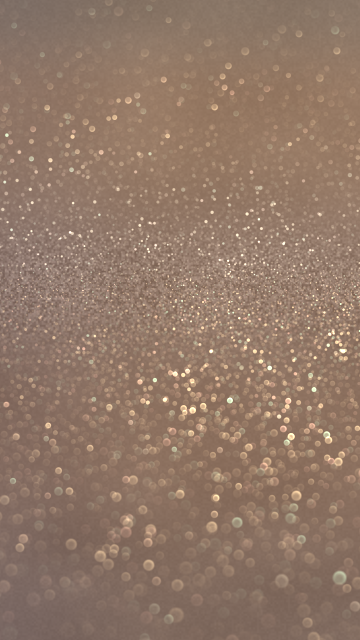
Give the GLSL for this texture, as a Shadertoy shader.

```glsl
const float FOCUS_Y = 0.55;        // height of the sharp band
const float BLUR_MIN = 0.0013;     // disc radius in focus
const float BLUR_NEAR = 0.021;     // radius growth below the band
const float BLUR_FAR = 0.018;      // radius growth above the band
const float CELL_MIN = 0.0036;     // finest grid spacing
const float CELL_GROWTH = 1.5;
const float CELL_PER_RADIUS = 2.6;
const int LAYERS = 7;
const int SETS = 2;
const float GRAIN_SCALE = 330.0;

const vec3 TOP_TONE = vec3(0.53, 0.455, 0.395);
const vec3 FAR_TONE = vec3(0.585, 0.47, 0.385);
const vec3 BAND_TONE = vec3(0.565, 0.465, 0.405);
const vec3 NEAR_TONE = vec3(0.545, 0.435, 0.365);
const vec3 BOTTOM_TONE = vec3(0.495, 0.41, 0.365);
const vec3 LEFT_SHIFT = vec3(-0.035, -0.022, 0.004);
const vec3 GOLD = vec3(1.0, 0.84, 0.58);
const vec3 MINT = vec3(0.68, 0.95, 0.74);
const vec3 ROSE = vec3(1.0, 0.68, 0.58);
const vec3 PEARL = vec3(0.90, 0.97, 0.92);

vec3 hash3(vec3 p) {
    p = fract(p * vec3(0.1031, 0.1030, 0.0973));
    p += dot(p, p.yxz + 33.33);
    return fract((p.xxy + p.yxx) * p.zyx);
}

float valueNoise(vec2 p) {
    vec2 i = floor(p), f = fract(p);
    f = f * f * (3.0 - 2.0 * f);
    float a = hash3(vec3(i, 7.0)).x;
    float b = hash3(vec3(i + vec2(1, 0), 7.0)).x;
    float c = hash3(vec3(i + vec2(0, 1), 7.0)).x;
    float d = hash3(vec3(i + vec2(1, 1), 7.0)).x;
    return mix(mix(a, b, f.x), mix(c, d, f.x), f.y);
}

float blurRadius(float y) {
    float d = y - FOCUS_Y;
    return BLUR_MIN + (d < 0.0 ? -d * BLUR_NEAR : d * BLUR_FAR);
}

vec3 background(vec2 p, float across) {
    vec3 c = mix(BOTTOM_TONE, NEAR_TONE, smoothstep(0.0, 0.32, p.y));
    c = mix(c, BAND_TONE, smoothstep(0.35, 0.55, p.y));
    c = mix(c, FAR_TONE, smoothstep(0.58, 0.78, p.y));
    c = mix(c, TOP_TONE, smoothstep(0.84, 1.0, p.y));
    c += LEFT_SHIFT * (1.0 - smoothstep(0.0, 0.5, across));
    return c + 0.035 * (valueNoise(p * vec2(9.0, 13.0)) - 0.5);
}

// Strength of the sparkle over the surface
float sparkleGain(vec2 p, float across) {
    float fade = smoothstep(-0.12, 0.34, p.y) * (1.0 - smoothstep(0.66, 1.0, p.y) * 0.78);
    float side = mix(0.5, 1.12, smoothstep(0.0, 0.65, across));
    float clump = 0.55 + 0.9 * valueNoise(p * vec2(17.0, 24.0) + 4.0);
    return fade * mix(side, 1.0, smoothstep(0.5, 0.75, p.y)) * clump;
}

vec3 sparkleTint(float pick, float y) {
    vec3 c = mix(GOLD, ROSE, smoothstep(0.5, 0.75, pick));
    c = mix(c, MINT, smoothstep(0.76, 0.86, pick));
    float cool = smoothstep(0.53, 0.6, y) * (1.0 - smoothstep(0.68, 0.82, y));
    return mix(c, PEARL, 0.55 * cool);
}

// Soft lens disc with a brighter crescent on its rim
float lensDisc(vec2 q, float r, float pixel, float side) {
    float d = length(q);
    float edge = max(pixel, 0.28 * r);
    float body = 1.0 - smoothstep(r - edge, r + 0.5 * edge, d);
    float rim = smoothstep(0.25 * r, 0.9 * r, d);
    float lit = 0.5 + 0.5 * dot(q, vec2(0.45, side)) / max(d, 0.0001);
    float ring = smoothstep(0.0025, 0.006, r);
    return body * mix(1.0, 0.5 + 0.9 * rim * lit, ring);
}

vec3 glitterLayer(vec2 p, float cell, float seed, float pixel, float aspect) {
    vec3 sum = vec3(0.0);
    vec2 home = floor(p / cell);
    for (int j = -1; j <= 1; j++)
    for (int i = -1; i <= 1; i++) {
        vec2 id = home + vec2(i, j);
        vec3 place = hash3(vec3(id, seed));
        vec3 look = hash3(vec3(id, seed + 51.0));
        vec2 centre = (id + place.xy) * cell;
        float blur = blurRadius(centre.y);
        // Each layer serves the heights whose blur suits its spacing
        float fit = 1.0 - abs(log(CELL_PER_RADIUS * blur / cell) / log(CELL_GROWTH));
        if (place.z > fit * 0.85) continue;
        float far = smoothstep(0.56, 0.68, centre.y);
        float radius = blur * mix(0.65, 1.05, look.y) * mix(1.0, 0.85, far);
        float power = mix(0.07, 0.03, far) + 0.22 * pow(look.x, 4.0) + 0.48 * pow(look.x, 20.0);
        float disc = lensDisc(p - centre, radius, pixel, far > 0.5 ? -0.9 : 0.8);
        sum += sparkleTint(look.z, centre.y) * power * disc
             * sparkleGain(centre, centre.x / aspect);
    }
    return sum;
}

void mainImage(out vec4 fragColor, in vec2 fragCoord) {
    vec2 p = fragCoord / iResolution.y;
    float aspect = iResolution.x / iResolution.y;
    float across = p.x / aspect;
    float pixel = 1.0 / iResolution.y;
    vec3 col = background(p, across);

    // Fine grit, strongest in the focal band
    float band = exp(-pow((p.y - FOCUS_Y) / 0.075, 2.0));
    float grit = valueNoise(p * GRAIN_SCALE) - 0.5;
    col += grit * (0.025 + 0.17 * band);

    // Scattered discs from fine to coarse
    vec3 glitter = vec3(0.0);
    float cell = CELL_MIN;
    for (int layer = 0; layer < LAYERS; layer++) {
        for (int s = 0; s < SETS; s++)
            glitter += glitterLayer(p, cell, float(layer * SETS + s) * 3.7 + 1.0, pixel, aspect);
        cell *= CELL_GROWTH;
    }
    col += glitter * (1.15 - 0.55 * col);
    fragColor = vec4(clamp(col, 0.0, 1.0), 1.0);
}
```
